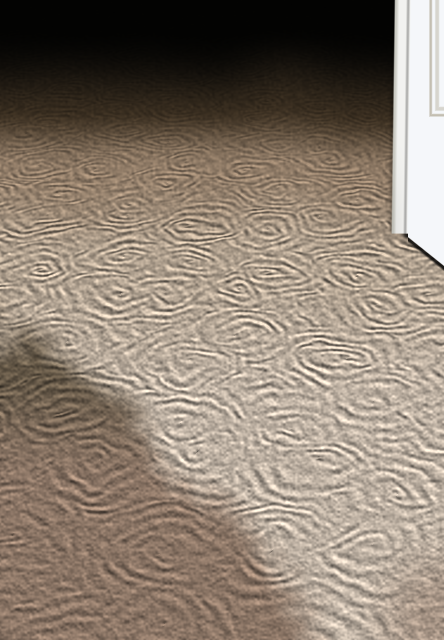
This texture is drawn by a Shadertoy shader. Its source:

```glsl
const float TAU = 6.2831853;

float hash(vec2 p) {
    return fract(sin(dot(p, vec2(127.1, 311.7))) * 43758.5453);
}

float noise(vec2 p) {
    vec2 i = floor(p), f = fract(p);
    f = f * f * (3.0 - 2.0 * f);
    return mix(mix(hash(i), hash(i + vec2(1, 0)), f.x),
               mix(hash(i + vec2(0, 1)), hash(i + vec2(1, 1)), f.x), f.y);
}

vec2 noisePair(vec2 p) {
    return vec2(noise(p), noise(p + 19.0)) - 0.5;
}

// 1 below lo, falling to 0 above hi
float fade(float lo, float hi, float v) {
    return 1.0 - smoothstep(lo, hi, v);
}

float band(float v, float center, float halfWidth, float soft) {
    return fade(halfWidth - soft, halfWidth + soft, abs(v - center));
}

// Screen position to receding floor plane, in swirl cells
vec2 toFloor(vec2 p) {
    float depth = 1.0 / (1.6 - p.y);
    return vec2((p.x - 0.35) * depth, 2.2 * depth) / 0.132;
}

// Spiral ridges around jittered centers, blended where neighbors meet
float swirlHeight(vec2 q, float ringCount) {
    q += 0.26 * noisePair(q * 2.3) + 0.09 * noisePair(q * 7.0);
    vec2 cell = floor(q);
    float sum = 0.0, total = 1e-6;
    for (int j = -1; j <= 1; j++) {
        for (int i = -1; i <= 1; i++) {
            vec2 id = cell + vec2(i, j);
            vec2 jitter = vec2(hash(id), hash(id + 47.0)) - 0.5;
            vec2 d = q - id - 0.5 - 0.8 * jitter;
            float turn = hash(id + 83.0) < 0.5 ? -1.0 : 1.0;
            float angle = atan(d.y, d.x + 1e-5);
            float weight = exp(-16.0 * dot(d, d));
            sum += weight * sin(length(d) * ringCount * TAU + turn * angle);
            total += weight;
        }
    }
    return sum / total * (0.25 + 1.1 * noise(q * 5.0));
}

float pileHeight(vec2 p) {
    float tufts = 1.2 * noise(p * vec2(105.0, 150.0)) + 0.9 * noise(p * vec2(200.0, 250.0));
    return 1.1 * swirlHeight(toFloor(p), 6.2) + tufts;
}

// Floor brightness, from the unlit far end to the near end
vec3 floorColor(float y) {
    vec3 c = vec3(0.012, 0.012, 0.008);
    c = mix(c, vec3(0.25, 0.20, 0.14), fade(0.785, 0.95, y));
    c = mix(c, vec3(0.56, 0.48, 0.40), fade(0.73, 0.825, y));
    c = mix(c, vec3(0.68, 0.62, 0.55), fade(0.59, 0.74, y));
    return mix(c, vec3(0.74, 0.69, 0.635), fade(0.34, 0.62, y));
}

// Soft diagonal shadow over the near left corner
float cornerShadow(vec2 p) {
    float wobble = 0.08 * (noise(p * 11.0) - 0.5) + 0.03 * (noise(p * 45.0) - 0.5);
    float edge = 0.525 - 0.9 * p.y + wobble;
    return fade(-0.07, 0.05, p.x - edge) * fade(0.44, 0.55, p.y + 0.3 * p.x + wobble);
}

vec3 carpet(vec2 p) {
    vec3 c = floorColor(p.y + 0.03 * (noise(p * 9.0) - 0.5));
    vec3 shade = mix(vec3(0.73, 0.66, 0.62), vec3(0.52, 0.49, 0.43),
                     smoothstep(0.24, 0.44, p.y));
    c *= mix(vec3(1.0), shade, cornerShadow(p));
    c *= mix(vec3(1.0), vec3(0.88, 0.84, 0.82),
             fade(0.02, 0.15, length(p - vec2(0.69, 0.03))));
    // Emboss the pile with light from above
    float relief = pileHeight(p) - pileHeight(p + vec2(0.0016, 0.0034));
    float strength = 0.15 * fade(0.58, 0.86, p.y) + 0.05;
    float grain = noise(p * 270.0) - 0.5;
    return c * (1.0 + strength * clamp(relief, -2.4, 2.0) + 0.22 * grain);
}

vec3 doorColor(vec2 p, float left, float aa) {
    float x = p.x - left;
    vec3 c = mix(vec3(0.80, 0.80, 0.77), vec3(0.95, 0.95, 0.94), smoothstep(0.002, 0.008, x));
    c *= 1.0 - 0.28 * band(x, 0.021, 0.002, 0.002);
    c = mix(c, vec3(0.96, 0.97, 0.98), smoothstep(0.023, 0.026, x));
    // Recessed panel molding
    float inset = min(p.x - 0.671, p.y - 0.818);
    float molding = band(inset, 0.002, 0.002, aa) + 0.6 * band(inset, 0.012, 0.003, aa);
    c = mix(c, vec3(0.70, 0.67, 0.60), 0.75 * min(molding, 1.0));
    return c * (1.0 - 0.06 * fade(0.63, 0.80, p.y) * fade(0.0, 0.03, x));
}

void mainImage(out vec4 fragColor, in vec2 fragCoord) {
    vec2 p = fragCoord / iResolution.y;
    float aa = 1.0 / iResolution.y;
    vec3 color = carpet(p);

    // Door and frame with a dark gap along the slanted bottom
    float left = mix(0.612, 0.617, (p.y - 0.635) / 0.365);
    float slant = 0.630 - 0.8 * (p.x - 0.637);
    float bottom = p.x < 0.637 ? 0.635 : slant;
    float beside = smoothstep(-aa, aa, p.x - left);
    float gap = band(p.y, bottom - 0.003, 0.004, 0.003) * beside;
    color *= 1.0 - 0.85 * gap * smoothstep(0.622, 0.638, p.x);
    color *= 1.0 - 0.25 * band(p.x, left, 0.004, 0.004) * smoothstep(0.62, 0.64, p.y);
    float door = beside * smoothstep(-aa, aa, p.y - bottom);
    color = mix(color, doorColor(p, left, aa), door);

    fragColor = vec4(clamp(color, 0.0, 1.0), 1.0);
}
```
